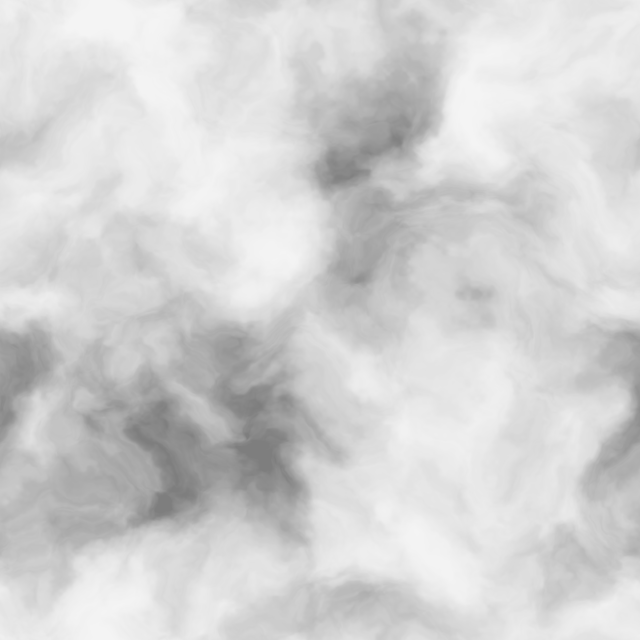
Write a WebGL 1 fragment shader that draws this texture.

```glsl
precision highp float;
// Soft grey overcast clouds that tile seamlessly.
uniform vec2 u_resolution;

float hash(vec2 p) {
  return fract(sin(dot(p, vec2(127.1, 311.7))) * 43758.5453);
}

// Value noise that wraps after a whole number of cells.
float wrappedNoise(vec2 p, float period, float seed) {
  vec2 cell = floor(p);
  vec2 f = fract(p);
  f = f * f * f * (f * (f * 6.0 - 15.0) + 10.0);
  vec2 a = mod(cell, period) + seed;
  vec2 b = mod(cell + 1.0, period) + seed;
  return mix(mix(hash(a), hash(vec2(b.x, a.y)), f.x),
             mix(hash(vec2(a.x, b.y)), hash(b), f.x), f.y);
}

// Octaves double in frequency, so each one still fits the tile.
float cloudNoise(vec2 uv, float seed) {
  float sum = 0.0;
  float amplitude = 0.5;
  float period = 5.0;
  for (int i = 0; i < 6; i++) {
    float octave = float(i);
    vec2 shift = vec2(0.37, 0.71) * octave;
    sum += amplitude * wrappedNoise(uv * period + shift, period, seed + 17.0 * octave);
    amplitude *= 0.5;
    period *= 2.0;
  }
  return sum;
}

void main() {
  vec2 uv = gl_FragCoord.xy / u_resolution;

  // Bend the cloud edges into wisps.
  vec2 warp = vec2(cloudNoise(uv, 31.0), cloudNoise(uv, 173.0)) - 0.49;
  float density = (cloudNoise(uv + 0.25 * warp, 7.0) - 0.49) / 0.124;

  // Flatten the highlights and deepen the shadows.
  density = clamp(density, -2.3, 2.6);
  float grey = 0.82 + 0.1 * density - 0.018 * density * density;
  gl_FragColor = vec4(vec3(grey), 1.0);
}
```
